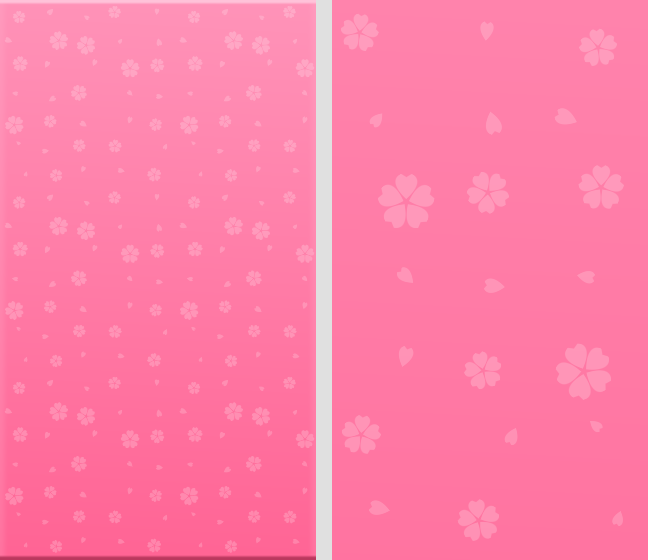
Left, the full canvas; right, a detail of the centre.
Give the GLSL for this pattern, as a WebGL 2 fragment shader.

```glsl
#version 300 es
precision highp float;
// Pale cherry blossoms and loose petals repeating over a bevelled pink gradient.

uniform vec2 u_resolution;
out vec4 fragColor;

const float TAU = 6.2831853;
const vec2 TILE = vec2(0.5535, 0.587);  // repeat size, in canvas widths
const vec2 GRID = vec2(5.0, 7.0);       // scatter cells per repeat
const vec3 PINK_TOP = vec3(1.0, 0.575, 0.722);
const vec3 PINK_BOTTOM = vec3(1.0, 0.392, 0.582);
const vec3 EDGE_LIGHT = vec3(1.0, 0.76, 0.85);
const vec3 EDGE_DARK = vec3(0.73, 0.22, 0.37);

vec3 hash32(vec2 p) {
    vec3 q = fract(p.xyx * vec3(0.1031, 0.1030, 0.0973));
    q += dot(q, q.yxz + 33.33);
    return fract((q.xxy + q.yzz) * q.zyx);
}

mat2 rotation(float angle) {
    float c = cos(angle), s = sin(angle);
    return mat2(c, s, -s, c);
}

// Notched petal growing along +y from the origin to about y = 1
float petalDistance(vec2 p) {
    float x = abs(p.x);
    float halfWidth = 1.15 * (p.y - 0.1) * sqrt(max(1.0 - p.y, 0.0));
    float notch = (p.y - 0.86 - 0.6 * x) * 0.86;
    return max((x - halfWidth) * 0.85, notch);
}

// Five petals folded into one sector
float blossomDistance(vec2 p) {
    float sector = TAU / 5.0;
    float angle = mod(atan(p.x, p.y) + 0.5 * sector, sector) - 0.5 * sector;
    return petalDistance(length(p) * vec2(sin(angle), cos(angle)));
}

float coverage(float dist, float pixel) {
    return 1.0 - smoothstep(-0.7 * pixel, 0.7 * pixel, dist);
}

// Opacity of the single motif owned by a scatter cell
float motif(vec2 p, vec2 cell, vec2 cellSize, float pixel) {
    vec2 id = mod(cell, GRID);
    vec3 rnd = hash32(id + 17.0);
    vec2 center = (cell + 0.5 + (rnd.xy - 0.5) * 0.5) * cellSize;
    vec2 q = rotation(TAU * rnd.z) * (p - center);

    // Three of every seven cells hold a blossom, staggered by column
    float turn = mod(id.y + 3.0 * id.x, 7.0);
    bool isBlossom = turn < 4.5 && mod(turn, 2.0) < 0.5;
    float pick = hash32(id + 53.0).x;
    if (isBlossom) {
        float radius = mix(0.0205, 0.0305, smoothstep(0.2, 0.7, pick));
        return 0.21 * coverage(blossomDistance(q / radius) * radius, pixel);
    }
    float size = mix(0.017, 0.028, pick);
    vec2 local = q / size * vec2(1.25, 1.0) + vec2(0.0, 0.5);
    return 0.19 * coverage(petalDistance(local) * size, pixel);
}

// Strongest motif among the surrounding cells
float blossomField(vec2 p, float pixel) {
    vec2 cellSize = TILE / GRID;
    vec2 home = floor(p / cellSize);
    float alpha = 0.0;
    for (int j = -1; j <= 1; j++) {
        for (int i = -1; i <= 1; i++) {
            vec2 cell = home + vec2(float(i), float(j));
            alpha = max(alpha, motif(p, cell, cellSize, pixel));
        }
    }
    return alpha;
}

// Soft light on the top and sides, shadow along the bottom
vec3 bevel(vec3 color, vec2 p, float height) {
    float side = min(p.x, 1.0 - p.x);
    color = mix(color, EDGE_LIGHT, 0.16 * (1.0 - smoothstep(0.0, 0.028, side)));
    color = mix(color, EDGE_LIGHT, 1.0 - smoothstep(0.005, 0.016, height - p.y));
    return mix(color, EDGE_DARK, 1.0 - smoothstep(0.006, 0.017, p.y));
}

void main() {
    float pixel = 1.0 / u_resolution.x;
    vec2 p = gl_FragCoord.xy * pixel;
    float height = u_resolution.y * pixel;

    // Slightly tilted vertical gradient
    float depth = 1.0 - p.y / height + 0.03 * (0.5 - p.x);
    vec3 color = mix(PINK_TOP, PINK_BOTTOM, clamp(depth, 0.0, 1.0));

    color = mix(color, vec3(1.0), blossomField(vec2(p.x, height - p.y), pixel));
    fragColor = vec4(bevel(color, p, height), 1.0);
}
```
